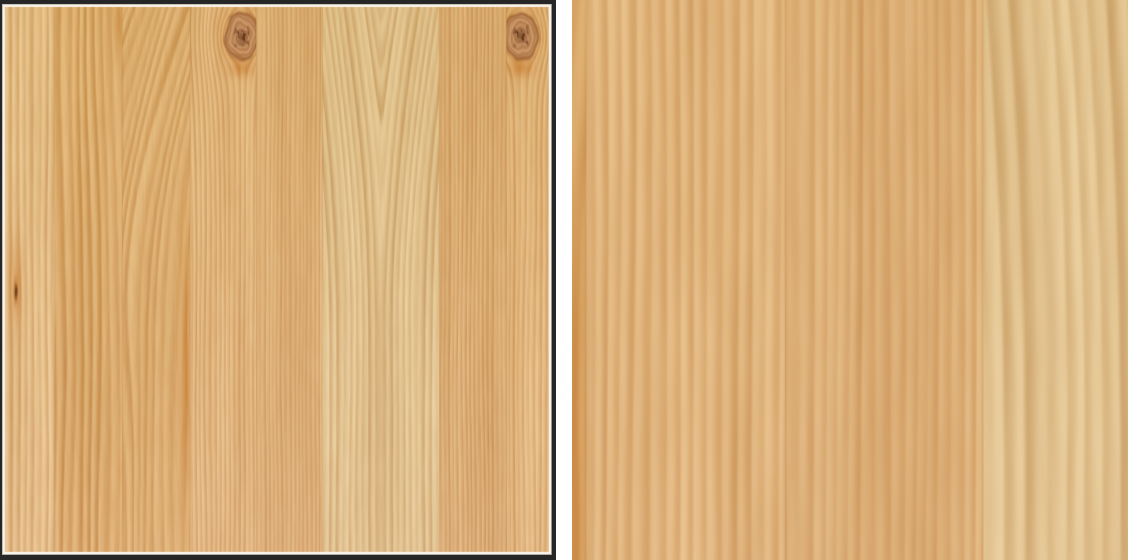
Left: the whole. Right: its middle third, enlarged.
Give the GLSL for this texture, as a WebGL 2 fragment shader.

```glsl
#version 300 es
precision highp float;
// Framed panel of upright pine boards with growth rings, stains and knots.
uniform vec2 u_resolution;
out vec4 fragColor;

const int BOARDS = 8;
const float LEFT_EDGE[BOARDS] = float[](0.0, 0.098, 0.220, 0.342, 0.461, 0.580, 0.790, 0.911);
const vec3 BASE[BOARDS] = vec3[](
    vec3(0.905, 0.765, 0.555), vec3(0.875, 0.705, 0.468), vec3(0.876, 0.710, 0.475),
    vec3(0.893, 0.735, 0.520), vec3(0.872, 0.705, 0.487), vec3(0.893, 0.782, 0.582),
    vec3(0.868, 0.700, 0.480), vec3(0.893, 0.735, 0.515));
// Ring spacing, ring strength and wander for each board.
const vec3 GRAIN[BOARDS] = vec3[](
    vec3(0.0125, 0.65, 0.5), vec3(0.0165, 0.70, 1.1), vec3(0.0150, 0.60, 1.3),
    vec3(0.0085, 0.55, 0.5), vec3(0.0075, 0.42, 0.6), vec3(0.0118, 0.62, 0.4),
    vec3(0.0078, 0.48, 0.6), vec3(0.0092, 0.60, 0.5));
const vec3 LATEWOOD = vec3(0.085, 0.125, 0.145);
const vec3 STAIN = vec3(0.06, 0.14, 0.18);

float hash(vec2 p) {
    vec3 q = fract(p.xyx * 0.1031);
    q += dot(q, q.yzx + 33.33);
    return fract((q.x + q.y) * q.z);
}

vec2 gradient(vec2 cell) {
    float angle = 6.2832 * hash(cell);
    return vec2(cos(angle), sin(angle));
}

// Gradient noise, roughly -0.7 to 0.7.
float noise(vec2 p) {
    vec2 i = floor(p), f = p - i;
    vec2 w = f * f * f * (f * (f * 6.0 - 15.0) + 10.0);
    vec2 e = vec2(0.0, 1.0);
    float low = mix(dot(gradient(i), f), dot(gradient(i + e.yx), f - e.yx), w.x);
    float high = mix(dot(gradient(i + e), f - e), dot(gradient(i + 1.0), f - 1.0), w.x);
    return mix(low, high, w.y);
}

float blob(vec2 p, vec2 center, vec2 size) {
    vec2 d = (p - center) / size;
    return exp(-dot(d, d));
}

// Soft sawtooth rings: slow darkening, then a quicker return to pale wood.
float rings(float across, float y, vec3 grain, float seed) {
    float phase = across / grain.x;
    phase += grain.z * noise(vec2(phase * 0.3 + seed, y * 1.6));
    float t = fract(phase);
    float late = smoothstep(0.1, 0.7, t) * (1.0 - smoothstep(0.72, 1.0, t));
    return late * grain.y * (0.55 + 0.9 * hash(vec2(floor(phase), seed)));
}

// Knot center in xy and radii in zw.
vec4 knotOf(int board) {
    if (board == 0) return vec4(0.029, 0.479, 0.0045, 0.022);
    if (board == 3) return vec4(0.435, 0.935, 0.031, 0.042);
    if (board == 7) return vec4(0.937, 0.935, 0.031, 0.042);
    return vec4(-9.0, -9.0, 0.01, 0.01);
}

// Bends the grain coordinate: leaning grain, cathedral arches, flow round a knot.
float bendGrain(vec2 p, int board, vec4 knot) {
    float x = p.x + 0.004 * noise(vec2(p.x * 9.0, p.y * 2.5 + float(board)));
    float rise = max(p.y - 0.4, 0.0);
    if (board == 2) x -= 0.28 * rise * rise;
    if (board == 5) {
        float side = x - 0.685;
        x = sqrt(side * side + 0.00003) - 0.13 * rise * rise;
    }
    vec2 q = (p - knot.xy) / knot.zw;
    return x - (p.x - knot.x) / max(dot(q, q), 1.0);
}

vec3 paintKnot(vec3 color, vec2 p, vec4 knot, bool large) {
    vec2 q = (p - knot.xy) / knot.zw;
    float r = length(q) + 0.16 * noise(q * 1.7 + knot.x * 7.0);
    color -= STAIN * 0.6 * exp(-max(r - 1.0, 0.0) * 2.4);
    if (!large) return mix(color, vec3(0.40, 0.23, 0.11), 0.85 * (1.0 - smoothstep(0.15, 1.0, r)));
    float ring = 0.5 + 0.5 * sin(r * 26.0 + 3.0 * noise(q * 2.0));
    vec3 heart = mix(vec3(0.80, 0.60, 0.42), vec3(0.68, 0.46, 0.29), 0.6 * ring);
    float crack = smoothstep(0.05, 0.4, noise(q * vec2(4.0, 3.0) + 5.0)) + 0.6 * exp(-7.0 * r * r);
    heart = mix(heart, vec3(0.42, 0.24, 0.14), clamp(crack, 0.0, 1.0) * (1.0 - smoothstep(0.2, 0.75, r)));
    color = mix(color, heart, 1.0 - smoothstep(0.88, 1.02, r));
    color = mix(color, vec3(0.57, 0.35, 0.19), 0.6 * exp(-pow((r - 0.95) / 0.1, 2.0)));
    return color - STAIN * 0.8 * blob(p, knot.xy - vec2(0.0, 0.058), vec2(0.018, 0.014));
}

vec3 paintBoard(vec2 p, int board) {
    float seed = float(board) * 17.0;
    vec4 knot = knotOf(board);
    float across = bendGrain(p, board, knot);
    vec3 color = BASE[board] - LATEWOOD * rings(across, p.y, GRAIN[board], seed);
    color += LATEWOOD * 0.45 * noise(vec2(across * 32.0 + seed, p.y * 1.8));
    color += LATEWOOD * 0.22 * noise(vec2(p.x * 210.0, p.y * 16.0 + seed));
    // Stains along the grain.
    if (board == 0) color -= STAIN * 0.6 * blob(p, vec2(0.029, 0.50), vec2(0.012, 0.08));
    if (board == 1) color -= STAIN * 0.6 * blob(p, vec2(0.211, 0.96), vec2(0.006, 0.05));
    if (board == 2) color -= STAIN * 0.75 * blob(p, vec2(0.334, 0.34), vec2(0.010, 0.24));
    return paintKnot(color, p, knot, board != 0);
}

float boxDistance(vec2 p, vec2 halfSize) {
    vec2 d = abs(p) - halfSize;
    return max(d.x, d.y);
}

void main() {
    vec2 p = gl_FragCoord.xy / u_resolution;
    float soft = 0.8 / u_resolution.y;

    // Boards, joined by faint seams.
    vec3 color = paintBoard(p, 0);
    for (int i = 1; i < BOARDS; i++) {
        float offset = p.x - LEFT_EDGE[i];
        color = mix(color, paintBoard(p, i), smoothstep(-soft, soft, offset));
        color -= LATEWOOD * 0.35 * exp(-pow(offset / 0.0016, 2.0));
    }
    color += mix(vec3(0.010, 0.004, 0.022), vec3(-0.006, -0.010, -0.024), p.y);

    // White line and dark surround.
    vec2 c = p - vec2(0.498, 0.501);
    float inner = boxDistance(c, vec2(0.489, 0.4865));
    float outer = boxDistance(c, vec2(0.494, 0.4915));
    color = mix(color, vec3(0.97, 0.95, 0.91), smoothstep(-soft, soft, inner));
    color = mix(color, vec3(0.15), smoothstep(-soft, soft, outer));
    fragColor = vec4(color, 1.0);
}
```
